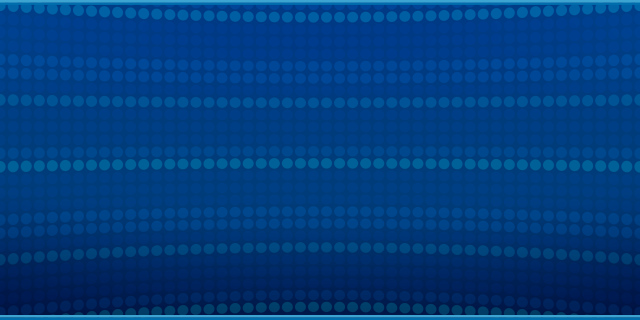
Give the GLSL for this background, as a Shadertoy shader.

```glsl
// Blue stage backdrop: a grid of soft discs whose rows bow away from the upper
// middle, with a twelve-row cycle of highlights over a vertical gradient.
// Thin two-tone cyan bars close the top and bottom edges.

vec3 backdrop(float height, float side) {
    // The lower shadow climbs toward the sides.
    float h = height - 0.065 * side * side;
    vec3 navy = vec3(0.0, 0.075, 0.27);
    vec3 teal = vec3(0.0, 0.242, 0.495);
    vec3 azure = vec3(0.0, 0.23, 0.535);
    vec3 color = mix(navy, teal, smoothstep(-0.10, 0.40, h));
    color = mix(color, azure, smoothstep(0.45, 0.95, h));
    return color + vec3(0.0, 0.025, 0.02) * side * side * smoothstep(0.6, 1.0, height);
}

// Light added by a disc, according to its place in the cycle of rows.
vec3 rowLight(float row) {
    float place = mod(row + 0.5, 12.0);
    if (place < 1.0) return vec3(0.0, 0.14, 0.10);
    if (place < 2.0) return vec3(0.0, 0.04, 0.06);
    if (place > 5.0 && place < 6.0) return vec3(0.0, 0.09, 0.075);
    if (place > 7.0 && place < 9.0) return vec3(0.0, 0.045, 0.07);
    return vec3(0.0, 0.004, 0.022);
}

// Soft-edged horizontal band between two heights.
float band(float y, float low, float high, float blur) {
    return smoothstep(low - blur, low + blur, y)
         * (1.0 - smoothstep(high - blur, high + blur, y));
}

void mainImage(out vec4 fragColor, in vec2 fragCoord) {
    float pixel = 1.0 / iResolution.y;
    vec2 p = (fragCoord - vec2(0.5 * iResolution.x, 0.0)) * pixel;
    vec3 color = backdrop(p.y, p.x);

    // Unbend the rows, then widen their spacing slightly with height.
    float straightY = 0.591 + (p.y - 0.591) / (1.0 + 0.107 * p.x * p.x);
    float row = (straightY - 0.4896) / 0.0377;
    row -= 0.00073 * row * row;

    // Discs, nearly round, inside each cell.
    vec2 cell = vec2(fract(p.x / 0.0408) - 0.5, fract(row + 0.5) - 0.5);
    float radius = length(cell * vec2(0.0408, 0.0395));
    float disc = 1.0 - smoothstep(-0.7, 0.7, (radius - 0.0171) / pixel);
    color += disc * rowLight(floor(row + 0.5));
    color -= (1.0 - disc) * vec3(0.0, 0.006, 0.018);

    // Edge bars: pale cyan above, deeper blue below.
    float blur = 0.5 * pixel;
    vec3 deepBar = vec3(0.0, 0.43, 0.68);
    vec3 paleBar = vec3(0.24, 0.64, 0.82);
    color = mix(color, deepBar, band(p.y, -0.1, 0.008, blur));
    color = mix(color, paleBar, band(p.y, 0.008, 0.0155, blur));
    color = mix(color, deepBar, band(p.y, 0.985, 0.992, blur));
    color = mix(color, paleBar, band(p.y, 0.992, 1.1, blur));

    fragColor = vec4(max(color, 0.0), 1.0);
}
```
